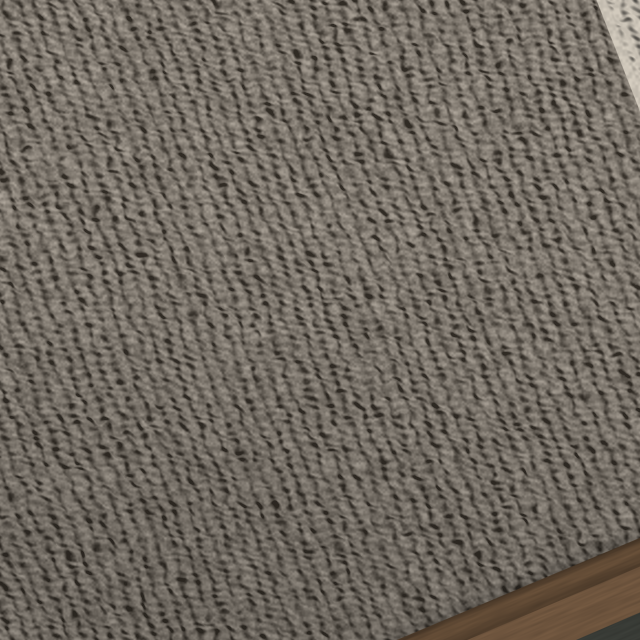
This texture is drawn by a Shadertoy shader. Its source:

```glsl
// Grey ribbed carpet: slanted cords of small knotted loops, parted by broken grooves
// with dark teeth, a pale woven strip in one corner and a wooden sill in another.
// Cords live in a sheared, gently warped grid; the borders are half-planes.

const float CORDS = 42.0;    // cords across the canvas
const float LOOPS = 66.0;    // loops along the canvas height
const vec2 SHEAR = vec2(0.37, 0.24);

const vec3 PIT_COLOR = vec3(0.185, 0.165, 0.14);
const vec3 YARN_COLOR = vec3(0.60, 0.57, 0.53);
const vec3 STRIP_COLOR = vec3(0.80, 0.77, 0.72);
const vec3 TRIM_COLOR = vec3(0.34, 0.26, 0.185);
const vec3 PLANK_COLOR = vec3(0.43, 0.33, 0.24);
const vec3 SHADOW_COLOR = vec3(0.22, 0.23, 0.21);

float hash(vec2 p) {
    vec3 q = fract(vec3(p.xyx) * 0.1031);
    q += dot(q, q.yzx + 33.33);
    return fract((q.x + q.y) * q.z);
}

float noise(vec2 p) {
    vec2 i = floor(p), f = fract(p);
    f = f * f * (3.0 - 2.0 * f);
    return mix(mix(hash(i), hash(i + vec2(1, 0)), f.x),
               mix(hash(i + vec2(0, 1)), hash(i + vec2(1, 1)), f.x), f.y);
}

// Antialiased step: 0 below zero, 1 above
float cover(float d, float pixel) {
    return smoothstep(-pixel, pixel, d);
}

// Canvas position to cord coordinates: x counts cords, y counts loops
vec2 cordSpace(vec2 p) {
    vec2 g = vec2(p.x + SHEAR.x * p.y, p.y - SHEAR.y * p.x) * vec2(CORDS, LOOPS);
    vec2 broad = vec2(noise(p * 5.0), noise(p * 5.0 + 31.0)) - 0.5;
    vec2 fine = vec2(noise(p * 65.0 + 7.0), noise(p * 65.0 + 63.0)) - 0.5;
    return g + broad * vec2(0.7, 1.6) + fine * vec2(0.42, 0.7);
}

// Darkness between two cords: a faint broken channel and one slanted tooth per loop
float grooves(vec2 g) {
    float column = floor(g.x);
    float x = g.x - column - 0.5;
    float y = g.y + 0.7 * hash(vec2(column, 3.0)) + x * 0.9;
    vec2 id = vec2(column, floor(y));
    float along = fract(y) - 0.5;
    float depth = mix(0.3, 1.15, hash(id + 5.0));
    float side = x - 0.04 + (hash(id + 17.0) - 0.5) * 0.22;
    float reach = mix(0.34, 0.50, hash(id + 29.0));
    float tooth = 1.0 - smoothstep(0.1, 1.0, length(vec2(side / reach, along / 0.47)));
    float channel = 1.0 - smoothstep(0.0, 0.27, abs(x));
    float level = mix(0.05, 0.68, noise(vec2(column * 7.3, y * 0.6)));
    return 1.15 * tooth * depth + channel * level;
}

// Rounded loops of one cord, lit from above
float loops(vec2 g) {
    g.x += 0.5;
    float column = floor(g.x);
    float x = g.x - column - 0.5;
    float y = g.y + 0.7 * hash(vec2(column, 9.0)) + x * 0.8;
    float tone = noise(vec2(column * 5.7, y * 0.9)) - 0.5;
    float ridge = 1.0 - 4.0 * x * x;
    float bead = sin(6.2832 * (y - 0.35));
    return ridge * (0.08 + 0.11 * bead + 0.18 * tone);
}

vec3 carpet(vec2 p) {
    vec2 g = cordSpace(p);
    float fibre = noise(p * 170.0) * 0.5 + noise(p * 290.0 + 11.0) * 0.5 - 0.5;
    float wear = noise(p * 22.0 + 80.0);
    float height = 0.74 + loops(g) - grooves(g) * mix(0.46, 0.66, wear) + fibre * 0.48;
    vec3 color = mix(PIT_COLOR, YARN_COLOR, clamp(height, 0.0, 1.15));
    float light = mix(0.87, 1.02, smoothstep(0.0, 0.75, p.y + 0.1 * p.x));
    return color * light;
}

// Pale strip: same cords with shallow teeth and a plain bright edge
vec3 strip(vec2 p, float inside) {
    float dots = grooves(cordSpace(p)) * smoothstep(0.012, 0.022, inside);
    return STRIP_COLOR * (1.0 - 0.4 * dots) * mix(0.93, 1.05, noise(p * 200.0));
}

// Wood with streaks running along the sill
vec3 wood(vec3 color, vec2 p, float across) {
    float grain = noise(vec2(p.x * 14.0, across * 240.0));
    grain = mix(grain, noise(vec2(p.x * 50.0, across * 420.0)), 0.35);
    return color * mix(0.90, 1.09, grain);
}

void mainImage(out vec4 fragColor, in vec2 fragCoord) {
    vec2 p = fragCoord / iResolution.xy;
    float pixel = 0.8 / iResolution.y;

    // Signed heights of the border lines
    float stripSide = p.x - 0.932 - 0.39 * (1.0 - p.y);
    float trimSide = 0.42 * (p.x - 0.62) - p.y;
    float plankSide = 0.425 * (p.x - 0.73) - p.y;
    float cornerSide = 0.43 * (p.x - 0.90) - p.y;

    vec3 color = carpet(p);
    color = mix(color, strip(p, stripSide), cover(stripSide, pixel));

    // Soft contact shade, then the rounded trim, plank and dark corner
    color *= 1.0 - 0.15 * smoothstep(-0.03, 0.0, trimSide);
    float roundness = mix(0.82, 1.15, smoothstep(0.0, 0.016, trimSide))
                    - 0.22 * smoothstep(0.018, 0.045, trimSide);
    color = mix(color, wood(TRIM_COLOR, p, trimSide) * roundness, cover(trimSide, pixel));
    color = mix(color, wood(PLANK_COLOR, p, plankSide), cover(plankSide, pixel));
    color = mix(color, wood(SHADOW_COLOR, p, cornerSide), cover(cornerSide, pixel));

    fragColor = vec4(color, 1.0);
}
```
